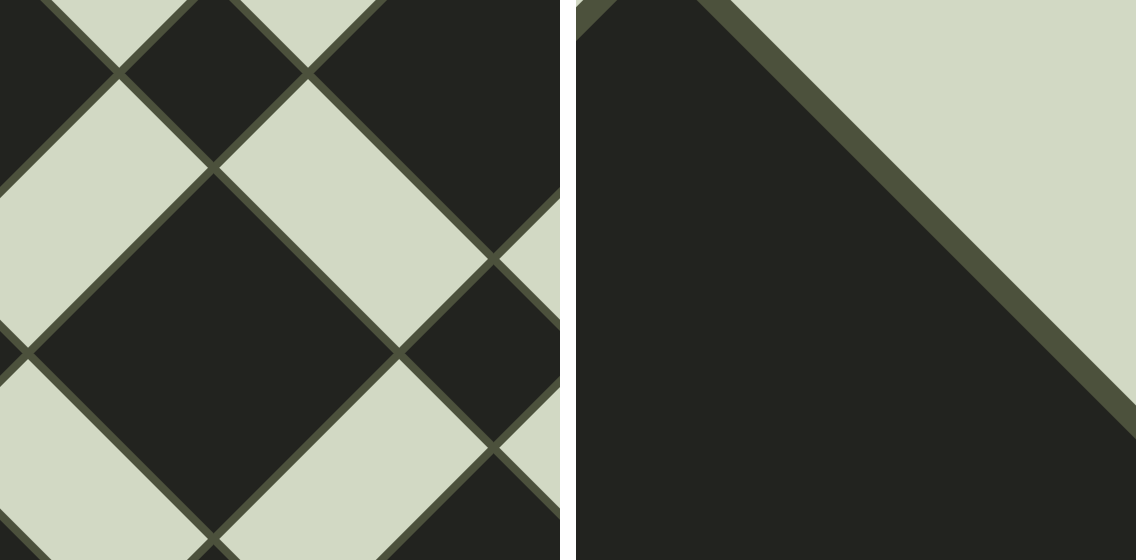
Left: the whole. Right: its middle third, enlarged.
Reproduce this pattern procedurally as a three.js fragment shader.

```glsl
// Diagonal check: two sets of wide bands cross at 45 degrees. A single band
// is light; crossings and gaps are dark, giving small and large diamonds.
// Olive lines trace every band edge. Both diagonals wrap with period one.

#define CENTER vec2(0.3815, 0.8690)      // middle of a small diamond
#define BAND_HALF 0.1686                 // half band, along x or y
#define LINE_HALF 0.0101                 // half line, along x or y
#define DARK vec3(0.133, 0.137, 0.120)
#define LIGHT vec3(0.822, 0.852, 0.770)
#define OLIVE vec3(0.298, 0.316, 0.236)

varying vec2 vUv;

// Signed distance to the nearest band edge on each diagonal, negative inside.
vec2 bandEdges(vec2 diagonal) {
  return abs(fract(diagonal + 0.5) - 0.5) - BAND_HALF;
}

void main() {
  vec2 p = vUv - CENTER;
  vec2 edge = bandEdges(vec2(p.x - p.y, p.x + p.y));
  float soft = max(fwidth(vUv.x), fwidth(vUv.y));

  // Light where exactly one band covers the point
  vec2 band = 1.0 - step(0.0, edge);
  vec3 color = mix(DARK, LIGHT, abs(band.x - band.y));

  // Lines over the band edges
  float lineDist = min(abs(edge.x), abs(edge.y)) - LINE_HALF;
  color = mix(OLIVE, color, smoothstep(-soft, soft, lineDist));

  gl_FragColor = vec4(color, 1.0);
}
```
